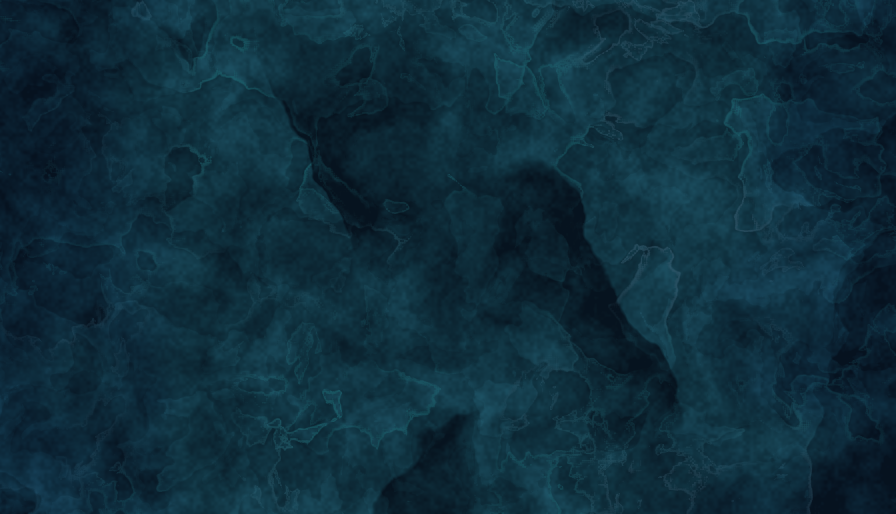
Write a Shadertoy shader that draws this texture.

```glsl
const vec3 DEEP = vec3(0.025, 0.075, 0.12);
const vec3 MID = vec3(0.06, 0.197, 0.25);
const vec3 BRIGHT = vec3(0.125, 0.345, 0.42);
const vec3 TEAL_RIM = vec3(0.11, 0.43, 0.46);
const vec3 GREY_RIM = vec3(0.25, 0.37, 0.45);
const vec3 NAVY_TINT = vec3(0.92, 0.92, 1.02);

const float BASE_TONE = 0.53;
const float CLOUD_CONTRAST = 0.5;
const float CRUMB_CONTRAST = 0.6;
const float GRAIN_CONTRAST = 0.28;
const float VIGNETTE = 0.25;
const float CHASM_DEPTH = 0.5;
const float CHASM_WIDTH = 0.15;

const int PLATE_LAYERS = 4;
const float PLATE_SCALE = 2.0;
const float PLATE_STEPS = 3.2;
const float PLATE_RELIEF = 0.18;
const float RIM_THICKNESS = 0.0028;
const float RIM_STRENGTH = 0.55;

float hash(vec2 p) {
    vec3 q = fract(vec3(p.xyx) * 0.1031);
    q += dot(q, q.yzx + 33.33);
    return fract((q.x + q.y) * q.z);
}

float noise(vec2 p) {
    vec2 i = floor(p), f = fract(p);
    f = f * f * (3.0 - 2.0 * f);
    return mix(mix(hash(i), hash(i + vec2(1, 0)), f.x),
               mix(hash(i + vec2(0, 1)), hash(i + vec2(1, 1)), f.x), f.y);
}

float fbm(vec2 p) {
    float sum = 0.0, total = 0.0, amp = 1.0;
    for (int i = 0; i < 5; i++) {
        sum += amp * noise(p);
        total += amp;
        amp *= 0.46;
        p = mat2(1.6, 1.2, -1.2, 1.6) * p + 17.3;
    }
    return sum / total;
}

// Dark hollow on the left of the line a-b: sharp at the line, fading away from it
float chasm(vec2 p, vec2 a, vec2 b) {
    float len = length(b - a);
    vec2 dir = (b - a) / len;
    float along = dot(p - a, dir) / len;
    float away = dot(p - a, vec2(-dir.y, dir.x));
    float span = smoothstep(-0.25, 0.15, along) * smoothstep(1.25, 0.85, along);
    float fade = exp(-pow(max(away, 0.0) / CHASM_WIDTH, 2.0));
    return span * fade * smoothstep(-0.004, 0.006, away);
}

// Terraced plates: x is the slope shading, y the lit rim
vec2 plates(vec2 p, float scale) {
    float height = fbm(p * scale) * PLATE_STEPS;
    float slope = fwidth(height) * iResolution.y;
    float w = clamp(slope * RIM_THICKNESS, 0.004, 0.2);
    float f = fract(height);
    float saw = min(f, (1.0 - f) / w);
    float rim = smoothstep(1.0 - 3.0 * w, 1.0 - w, f) * smoothstep(1.0, 1.0 - w, f);
    return vec2(saw - 0.5, rim);
}

void mainImage(out vec4 fragColor, in vec2 fragCoord) {
    vec2 p = fragCoord / iResolution.y;
    float side = abs(fragCoord.x / iResolution.x - 0.5);

    // Ragged coordinates shared by plates and hollows
    vec2 ragged = vec2(fbm(p * 7.0 + 3.1), fbm(p * 7.0 + 41.7)) - 0.5;
    vec2 q = p + 0.14 * ragged;

    // Broad clouds, crumbly stone and fine grain
    float tone = BASE_TONE;
    tone += CLOUD_CONTRAST * (fbm(p * 2.0 + 8.0) - 0.5);
    tone += CRUMB_CONTRAST * (fbm(q * 16.0 + 25.0) - 0.5);
    float grain = 0.55 * noise(p * 145.0) + 0.45 * noise(p * 75.0 + 9.0);
    tone += GRAIN_CONTRAST * (grain - 0.5);

    // Overlapping plates from large to small
    float rim = 0.0;
    float scale = PLATE_SCALE;
    float weight = 1.0;
    for (int i = 0; i < PLATE_LAYERS; i++) {
        vec2 offset = vec2(13.7, 5.9) * float(i + 1);
        vec2 plate = plates(q + offset, scale);
        float patchy = smoothstep(0.4, 0.8, noise(p * 6.0 + offset));
        tone += PLATE_RELIEF * weight * plate.x;
        rim = max(rim, plate.y * weight * patchy);
        scale *= 1.8;
        weight *= 0.8;
    }

    // Deep hollows and darker sides
    float hollow = chasm(q, vec2(0.53, 0.84), vec2(0.66, 0.55));
    hollow = max(hollow, chasm(q, vec2(1.32, 0.22), vec2(1.11, 0.60)));
    hollow = max(hollow, 0.8 * chasm(q, vec2(0.89, 0.16), vec2(0.70, 0.01)));
    hollow *= 0.55 + 0.9 * fbm(q * 9.0 + 60.0);
    float border = smoothstep(0.25, 0.5, side + 0.25 * ragged.x);
    tone -= CHASM_DEPTH * hollow + VIGNETTE * border;

    // Colour ramp, then thin mineral rims
    tone = clamp(tone, 0.0, 1.0);
    vec3 color = mix(DEEP, MID, min(tone * 2.0, 1.0));
    color = mix(color, BRIGHT, max(tone * 2.0 - 1.0, 0.0));
    color *= mix(vec3(1.0), NAVY_TINT, border);
    vec3 rimColor = mix(TEAL_RIM, GREY_RIM, smoothstep(0.35, 0.75, noise(p * 4.0 + 70.0)));
    rim *= RIM_STRENGTH * (1.0 - 0.6 * border) * (1.0 - 0.7 * min(hollow, 1.0));
    fragColor = vec4(mix(color, rimColor, rim), 1.0);
}
```
